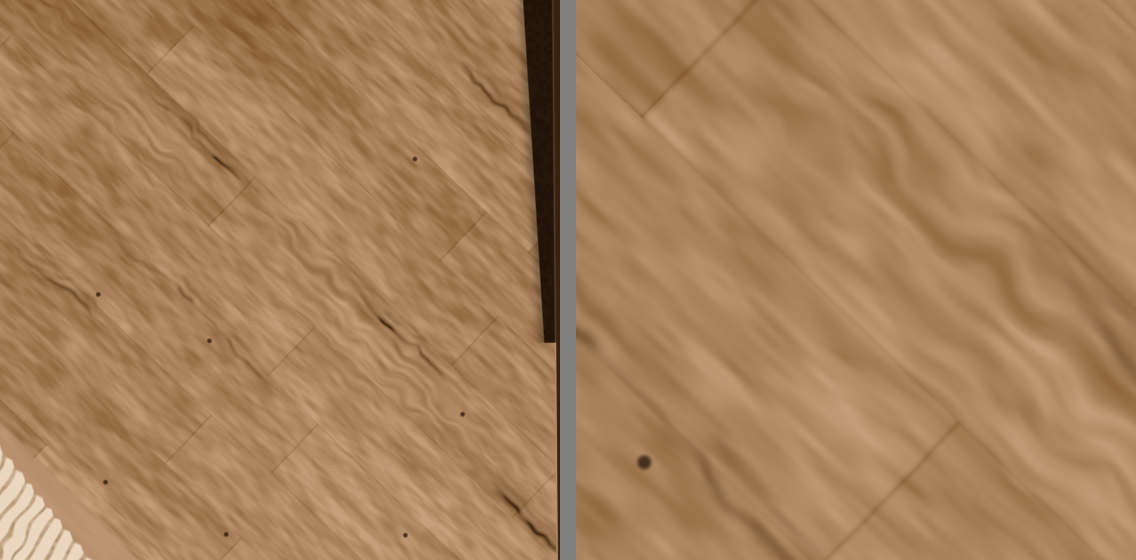
Left: the whole. Right: its middle third, enlarged.
This texture is drawn by a three.js fragment shader. Its source:

```glsl
// Diagonal oak floorboards with fine grain, a dark furniture leg and a ribbed rug corner.
varying vec2 vUv;

const vec3 OAK_DARK = vec3(0.55, 0.39, 0.23);
const vec3 OAK_LIGHT = vec3(0.73, 0.58, 0.43);
const vec3 UMBER = vec3(0.38, 0.25, 0.12);
const vec3 ESPRESSO = vec3(0.14, 0.08, 0.04);
const vec3 TRIM = vec3(0.73, 0.57, 0.44);
const vec3 RUG = vec3(0.92, 0.84, 0.75);
const vec3 RUG_GROOVE = vec3(0.70, 0.58, 0.44);
const vec2 ALONG = vec2(0.72, -0.69);
const vec2 ACROSS = vec2(0.69, 0.72);
const float BOARD_WIDTH = 0.12;
const float BOARD_LENGTH = 0.75;
const float SOFT = 0.0018;

float hash(vec2 p) {
  vec3 q = fract(p.xyx * 0.1031);
  q += dot(q, q.yzx + 33.33);
  return fract((q.x + q.y) * q.z);
}

float noise(vec2 p) {
  vec2 i = floor(p), f = fract(p);
  f = f * f * (3.0 - 2.0 * f);
  vec2 e = vec2(1.0, 0.0);
  return mix(mix(hash(i), hash(i + e), f.x),
             mix(hash(i + e.yx), hash(i + e.xx), f.x), f.y);
}

float fbm(vec2 p) {
  float sum = 0.0, amp = 0.5;
  for (int i = 0; i < 3; i++) {
    sum += amp * noise(p);
    p = p * 2.03 + 17.3;
    amp *= 0.5;
  }
  return sum / 0.875;
}

vec2 toGrain(vec2 p) {
  return vec2(dot(p, ALONG), dot(p, ACROSS));
}

float bell(float x, float width) {
  return exp(-x * x / (width * width));
}

// Broken, wandering dark fissure with a fainter line beside it
float fissure(vec2 grain, vec2 centre, float halfLength, float width) {
  vec2 q = grain - toGrain(centre);
  q.y += 0.022 * (noise(vec2(grain.x * 17.0, centre.x * 40.0)) - 0.5);
  q.y += 0.010 * (noise(grain * vec2(55.0, 20.0)) - 0.5);
  float taper = 1.0 - smoothstep(0.15 * halfLength, halfLength, abs(q.x));
  float broken = smoothstep(0.2, 0.65, noise(grain * vec2(34.0, 60.0)));
  float lines = bell(q.y, width) + 0.4 * bell(q.y - 0.016, width * 1.2);
  return lines * taper * mix(0.35, 1.0, broken);
}

// Sparse round pinholes, one at most in each cell
float pinholes(vec2 p, float cells) {
  vec2 id = floor(p * cells);
  vec2 spot = 0.25 + 0.5 * vec2(hash(id + 3.1), hash(id + 8.7));
  float d = length(fract(p * cells) - spot) / cells;
  return step(0.94, hash(id + 5.3)) * (1.0 - smoothstep(0.002, 0.006, d));
}

vec3 oakFloor(vec2 uv) {
  vec2 grain = toGrain(uv);

  // Boards: tone, long seams and end joints
  float rowPos = grain.y / BOARD_WIDTH + 0.28;
  float row = floor(rowPos);
  float endPos = grain.x / BOARD_LENGTH + hash(vec2(row, 4.0));
  float board = hash(vec2(row, floor(endPos) + 20.0));
  float seam = bell((fract(rowPos + 0.5) - 0.5) * BOARD_WIDTH, 0.0018);
  float joint = bell((fract(endPos + 0.5) - 0.5) * BOARD_LENGTH, 0.0018);

  // Wavy figure runs along one diagonal band
  float figure = bell(grain.y - 0.74, 0.075) * smoothstep(0.25, 0.55, fbm(grain * 6.0 + 9.0));
  vec2 g = grain;
  g.y += 0.016 * (noise(grain * vec2(5.0, 9.0)) - 0.5);
  g.y += figure * 0.024 * (noise(grain * 30.0) - 0.5);
  float ripple = sin(290.0 * g.y + 4.0 * noise(grain * vec2(12.0, 24.0)));

  // Grain from broad bands down to short pores
  float bands = noise(vec2(g.x * 2.5, g.y * 42.0) + board * 30.0) - 0.5;
  float flecks = noise(vec2(g.x * 24.0, g.y * 108.0)) - 0.5;
  float pores = noise(vec2(g.x * 48.0, g.y * 200.0) + 40.0) - 0.5;
  float clouds = fbm(grain * vec2(3.0, 8.0) + 60.0) - 0.5;

  float tone = 0.62 + 0.42 * (0.5 - dot(uv, vec2(0.25, 0.75)));
  tone += 0.26 * (board - 0.5) + 0.5 * clouds + 0.42 * bands;
  tone += 0.62 * flecks * (1.0 - 0.4 * figure) + 0.34 * pores;
  tone += 0.2 * figure * ripple - 0.18 * seam - 0.32 * joint;
  vec3 colour = mix(OAK_DARK, OAK_LIGHT, clamp(tone, -0.35, 1.25));

  // Dark fissures and specks
  float cracks = fissure(grain, vec2(0.36, 0.745), 0.16, 0.0038);
  cracks += fissure(grain, vec2(0.71, 0.41), 0.18, 0.0042);
  cracks += fissure(grain, vec2(0.94, 0.07), 0.16, 0.0060);
  cracks += 0.7 * fissure(grain, vec2(0.11, 0.49), 0.15, 0.0040);
  cracks += 0.6 * fissure(grain, vec2(0.37, 0.43), 0.28, 0.0045);
  cracks += 0.8 * fissure(grain, vec2(0.88, 0.82), 0.14, 0.0045);
  colour = mix(colour, UMBER, clamp(cracks, 0.0, 0.9));
  colour = mix(colour, ESPRESSO, 0.75 * smoothstep(0.65, 1.15, cracks));
  return mix(colour, ESPRESSO, 0.75 * pinholes(uv, 9.0));
}

vec3 addRug(vec3 colour, vec2 uv) {
  float trim = 1.0 - smoothstep(-0.006, 0.006, uv.x + uv.y - 0.245);
  float fibre = noise(toGrain(uv) * vec2(20.0, 90.0)) - 0.5;
  colour = mix(colour, TRIM + 0.04 * fibre, 0.85 * trim);
  float phase = dot(uv, vec2(0.85, -0.5)) / 0.026 + 0.5 * noise(uv * 30.0);
  float rib = abs(fract(phase) - 0.5);
  float edge = uv.y + 1.24 * uv.x - 0.205 + 0.02 * rib;
  float groove = smoothstep(0.3, 0.46, rib) * (0.5 + 0.5 * noise(uv * 140.0));
  vec3 weave = mix(RUG, RUG_GROOVE, groove);
  return mix(colour, weave, 1.0 - smoothstep(-0.004, 0.004, edge));
}

vec3 addLeg(vec3 colour, vec2 uv) {
  float drop = 1.0 - uv.y;
  float legX = uv.x - 0.934 - 0.062 * drop;
  float postX = uv.x - 0.987 - 0.008 * drop;
  float above = smoothstep(-SOFT, SOFT, uv.y - 0.388);
  float shade = 0.85 + 0.3 * noise(uv * 150.0);
  colour *= 1.0 - 0.25 * above * bell(min(legX, 0.0), 0.012);
  colour = mix(colour, ESPRESSO * shade, above * smoothstep(-SOFT, SOFT, legX));
  colour = mix(colour, ESPRESSO * 1.6, smoothstep(-SOFT, SOFT, postX));
  return mix(colour, TRIM, bell(postX, 0.0016) * mix(0.9, 0.25, above));
}

void main() {
  vec3 colour = oakFloor(vUv);
  colour = addRug(colour, vUv);
  colour = addLeg(colour, vUv);
  gl_FragColor = vec4(colour, 1.0);
}
```
